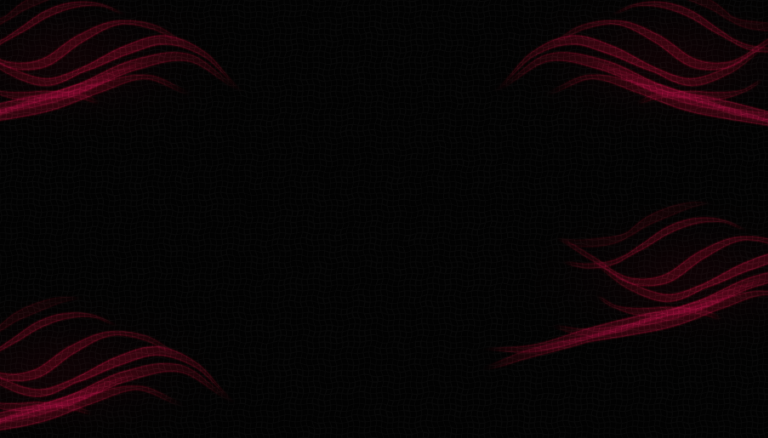
Write a WebGL 2 fragment shader that draws this background.

```glsl
#version 300 es
precision highp float;
// Crimson translucent ribbons sweeping in from four corners over a black woven mesh.

uniform vec2 u_resolution;
out vec4 outColor;

const float GRID_HEIGHT = 438.0;   // design units along the canvas height
const float CELL = 5.7;            // mesh pitch
const float WOBBLE = 0.9;          // mesh irregularity
const float GAIN = 1.5;            // ribbon exposure
const float FILL = 0.42;
const float RIM = 0.36;
const float RIM_WIDTH = 1.1;
const vec3 HOLE = vec3(0.008);
const vec3 THREAD = vec3(0.031);
const vec3 EMBER = vec3(0.36, 0.015, 0.04);
const vec3 CRIMSON = vec3(0.54, 0.03, 0.20);
const vec3 HAZE = vec3(0.045, 0.0, 0.008);

// Cluster placement: origin x, origin y, horizontal direction
const vec3 CLUSTERS[4] = vec3[4](
    vec3(0.0, 0.0, 1.0), vec3(737.0, 0.0, -1.0),
    vec3(-8.0, 311.0, 1.0), vec3(622.0, 216.0, 1.0));

float hash(vec2 p) {
    p = fract(p * vec2(0.1031, 0.1137));
    p += dot(p, p.yx + 33.33);
    return fract((p.x + p.y) * p.x * 17.0);
}

float knot(vec4 a, vec4 b, int i) {
    i = clamp(i, 0, 7);
    return i < 4 ? a[i] : b[i - 4];
}

// Catmull-Rom curve through eight evenly spaced heights
float curve(vec4 a, vec4 b, float s) {
    int i = int(clamp(floor(s), 0.0, 6.0));
    float f = s - float(i);
    float p0 = knot(a, b, i - 1), p1 = knot(a, b, i);
    float p2 = knot(a, b, i + 1), p3 = knot(a, b, i + 2);
    return p1 + 0.5 * f * (p2 - p0 + f * (2.0 * p0 - 5.0 * p1 + 4.0 * p2 - p3
         + f * (3.0 * (p1 - p2) + p3 - p0)));
}

// Twisting veil between x = span.x and span.y with lit rims
float ribbon(vec2 q, vec2 span, vec4 a, vec4 b, float halfWidth, float phase, float aa) {
    float t = (q.x - span.x) / (span.y - span.x);
    if (t <= 0.0 || t >= 1.0) return 0.0;
    float y = curve(a, b, t * 7.0);
    float slope = (curve(a, b, t * 7.0 + 0.02) - y) * 350.0 / (span.y - span.x);
    float d = abs(q.y - y) * inversesqrt(1.0 + slope * slope);
    float bell = sin(3.14159 * t);
    float twist = 0.45 + 0.55 * abs(sin(6.0 * t + phase));
    float w = halfWidth * twist * sqrt(bell);
    float fill = smoothstep(-aa, aa, w - d);
    float rim = (d - w) / max(RIM_WIDTH, aa);
    float fade = smoothstep(0.0, 0.08, t) * smoothstep(1.0, 0.9, t) * mix(0.25, 1.0, bell);
    return (FILL * fill + RIM * exp(-rim * rim)) * fade;
}

float cluster(vec2 q, float aa) {
    if (q.x < -145.0 || q.x > 250.0 || q.y < -30.0 || q.y > 170.0) return 0.0;
    float sum = 0.0;
    sum += 0.35 * ribbon(q, vec2(-67, 92), vec4(23, 27, 26, 21), vec4(6, -4, -11, -13), 5.0, 0.4, aa);
    sum += 0.75 * ribbon(q, vec2(-62, 128), vec4(46, 50, 46, 31), vec4(14, 5, 5, 15), 3.5, 1.0, aa);
    sum += 0.85 * ribbon(q, vec2(-67, 190), vec4(22, 42, 64, 63), vec4(39, 23, 27, 45), 4.5, 1.8, aa);
    sum += ribbon(q, vec2(-32, 245), vec4(46, 70, 82, 68), vec4(50, 40, 55, 92), 5.0, 0.7, aa);
    sum += ribbon(q, vec2(-142, 245), vec4(133, 132, 117, 102), vec4(88, 65, 58, 92), 6.0, 0.2, aa);
    sum += 0.9 * ribbon(q, vec2(-142, 195), vec4(153, 138, 126, 115), vec4(104, 88, 77, 95), 6.5, 1.2, aa);
    sum += 0.7 * ribbon(q, vec2(-72, 150), vec4(110, 116, 114, 106), vec4(97, 86, 72, 62), 5.0, 0.9, aa);
    sum += 0.7 * ribbon(q, vec2(-27, 102), vec4(80, 90, 95, 96), vec4(94, 94, 97, 103), 4.0, 2.2, aa);
    return sum;
}

// Hand-woven mesh: 1 on the threads, 0 inside the rounded holes
float mesh(vec2 p, float aa) {
    p += WOBBLE * vec2(sin(p.y * 0.11) + sin(p.y * 0.31 + p.x * 0.05),
                       sin(p.x * 0.09) + sin(p.x * 0.27 + p.y * 0.06));
    vec2 id = floor(p / CELL);
    vec2 f = abs(fract(p / CELL) - 0.5) * CELL;
    float size = CELL * (0.36 + 0.1 * hash(id));
    vec2 corner = f - size + 1.0;
    float d = length(max(corner, 0.0)) + min(max(corner.x, corner.y), 0.0) - 1.0;
    return smoothstep(-aa, aa, d) * (0.75 + 0.35 * hash(id + 41.0));
}

void main() {
    float unit = GRID_HEIGHT / u_resolution.y;
    vec2 p = vec2(gl_FragCoord.x, u_resolution.y - gl_FragCoord.y) * unit;
    float aa = 0.75 * unit;

    float weave = mesh(p, aa);
    vec3 color = mix(HOLE, THREAD, weave);

    // Ribbons and the faint haze behind them
    float energy = 0.0, haze = 0.0;
    for (int i = 0; i < 4; i++) {
        vec3 c = CLUSTERS[i];
        vec2 q = vec2((p.x - c.x) * c.z, p.y - c.y);
        energy += cluster(q, aa);
        vec2 h = (q - vec2(65.0, 62.0)) / vec2(85.0, 42.0);
        haze += exp(-dot(h, h));
    }
    float light = 1.0 - exp(-GAIN * energy);
    color += HAZE * haze;
    color += mix(EMBER, CRIMSON, light) * light * (0.9 + 0.15 * weave);
    outColor = vec4(color, 1.0);
}
```
